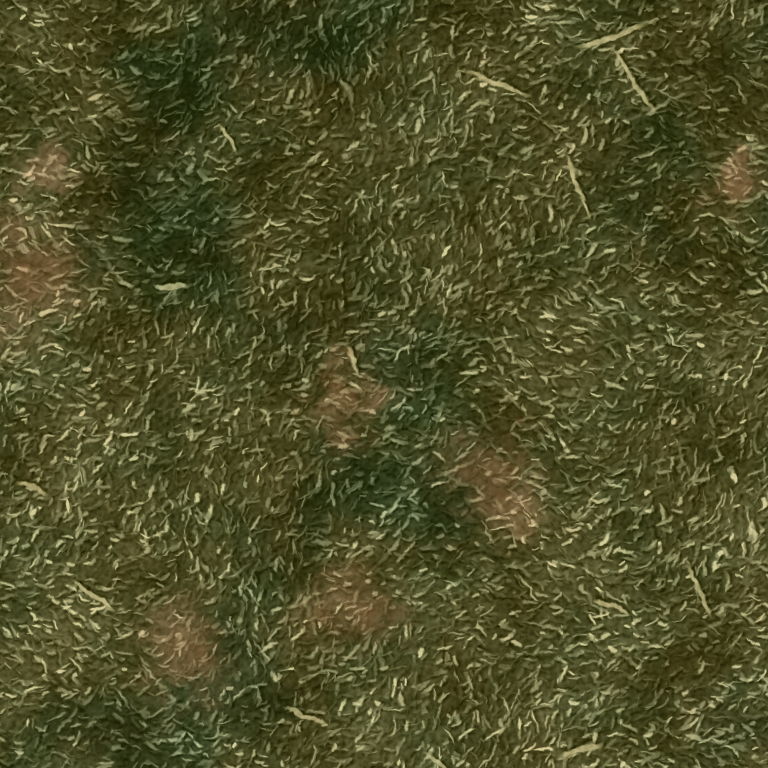
This texture is drawn by a WebGL 1 fragment shader. Its source:

```glsl
precision highp float;
// Dry, matted grass: six jittered grids of short ragged blades with soft shadows
// over dark mottled turf, plus bare earth patches and a few long straw stalks.
// Everything is built as one tone, then tinted by slow layered sine fields.
uniform vec2 u_resolution;

vec2 hash2(vec2 p) {
  vec3 q = fract(p.xyx * vec3(0.1031, 0.1030, 0.0973));
  q += dot(q, q.yzx + 33.33);
  return fract((q.xx + q.yz) * q.zy);
}

// Layered sines, roughly -1 to 1
float waves(vec2 p) {
  float sum = 0.0, amplitude = 0.5;
  for (int i = 0; i < 4; i++) {
    sum += amplitude * sin(p.x + 1.4 * sin(p.y));
    p = mat2(1.5, 1.2, -1.2, 1.5) * p + 2.7;
    amplitude *= 0.6;
  }
  return sum;
}

// Cellular noise: distance to the nearest jittered point
float cellular(vec2 p) {
  vec2 cell = floor(p);
  float nearest = 1.0;
  for (int y = -1; y <= 1; y++)
    for (int x = -1; x <= 1; x++) {
      vec2 id = cell + vec2(x, y);
      nearest = min(nearest, length(p - id - hash2(id + 71.0)));
    }
  return nearest;
}

// Tapered curved stroke: x is the lit body, y the wider shadow beside it
vec2 blade(vec2 d, float angle, float halfLength, float halfWidth, float bend) {
  vec2 along = vec2(cos(angle), sin(angle));
  vec2 q = vec2(dot(d, along), dot(d, vec2(-along.y, along.x)));
  float t = q.x / halfLength;
  q.y += bend * halfLength * (t * t - 0.4);
  float width = halfWidth * sqrt(max(1.0 - t * t, 0.0));
  float soft = max(0.0017, 0.7 / u_resolution.y);
  float ends = 1.0 - smoothstep(0.55, 1.0, abs(t));
  float body = 1.0 - smoothstep(-soft, soft, abs(q.y) - width);
  float shadow = 1.0 - smoothstep(0.0, 0.004, abs(q.y + 0.002) - width);
  return vec2(body, shadow) * ends;
}

// Paint one layer of blades over the tone
float bladeLayer(float tone, vec2 p, float count, float seed, float flow) {
  vec2 g = p * count + seed * 3.7;
  vec2 cell = floor(g);
  for (int y = -1; y <= 1; y++)
    for (int x = -1; x <= 1; x++) {
      vec2 id = cell + vec2(x, y);
      vec2 place = hash2(id + seed * 17.0);
      vec2 shape = hash2(id + seed * 29.0 + 5.3);
      vec2 look = hash2(id + seed * 41.0 + 9.1);
      float angle = flow + (shape.x - 0.5) * 1.9;
      vec2 mark = blade((g - id - place) / count, angle,
        mix(0.3, 0.9, shape.y * shape.y) / count, mix(0.0009, 0.0027, look.y),
        0.4 * (place.x - 0.5));
      tone *= 1.0 - 0.19 * mark.y;
      tone = mix(tone, 0.23 + 0.55 * pow(look.x, 2.2), mix(0.6, 0.95, place.y) * mark.x);
    }
  return tone;
}

void main() {
  vec2 p = gl_FragCoord.xy / u_resolution.y;
  float patches = waves(p * 8.0 + 1.7);
  float clumps = waves(p * 27.0 + 6.0);
  float flow = 0.5 + 1.1 * waves(p * 8.0 + 11.0);

  // Dark turf with fine mottling, then ragged blades
  vec2 ragged = p + 0.0022 * vec2(waves(p * 130.0), waves(p * 130.0 + 31.0));
  float tone = 0.2 + 0.09 * cellular(p * 110.0);
  for (int i = 0; i < 6; i++) {
    float layer = float(i);
    tone = bladeLayer(tone, ragged, 34.0 + 5.0 * layer, layer + 1.0, flow);
  }
  tone += 0.025 + 0.06 * (cellular(p * 140.0 + 40.0) - 0.45);
  tone *= 1.05 + 0.2 * patches + 0.2 * clumps + 0.16 * (0.5 - p.y);

  // Bare earth showing through, with broken edges
  float earth = 0.0;
  for (int i = 0; i < 7; i++) {
    vec2 h = hash2(vec2(float(i) * 7.3 + 2.0, 13.0));
    vec2 d = p - hash2(vec2(float(i) * 5.1, 37.0));
    float edge = length(d * vec2(1.0, mix(0.6, 1.3, h.y)));
    edge += 0.025 * waves(p * 42.0) + 0.012 * waves(p * 120.0 + 3.0);
    float radius = mix(0.03, 0.075, h.x);
    earth = max(earth, 1.0 - smoothstep(0.0, radius * 1.4, edge));
  }
  tone = mix(tone, 0.2 + 0.78 * tone, earth);

  // Scattered pale stalks, mostly short
  float straw = 0.0;
  for (int i = 0; i < 14; i++) {
    vec2 h = hash2(vec2(float(i) * 3.7 + 8.0, 53.0));
    vec2 center = hash2(vec2(float(i) * 6.1 + 1.0, 91.0));
    vec2 mark = blade(ragged - center, 2.5 + (h.x - 0.5) * 2.0,
      mix(0.025, 0.11, h.y * h.y * h.y), mix(0.0024, 0.0038, h.x), 0.2 * (h.y - 0.5));
    tone *= 1.0 - 0.3 * mark.y;
    tone = mix(tone, 0.72 + 0.2 * (cellular(p * 90.0) - 0.5), 0.9 * mark.x);
    straw = max(straw, mark.x);
  }

  // Olive ramp, cooler in shaded turf and warmer on earth and straw
  tone = clamp(tone, 0.14, 0.8);
  vec3 color = vec3(tone, tone, tone * 0.93 - 0.13);
  float cool = smoothstep(0.1, 0.9, -patches) * (1.0 - earth);
  color += cool * vec3(-0.03, 0.0, 0.02);
  color += earth * vec3(0.05, -0.03, -0.01);
  color += vec3(0.03, 0.0, -0.02) * max(straw, smoothstep(0.5, 0.8, tone));
  color += 0.014 * waves(p * 23.0 + 5.0) * vec3(1.0, -0.3, -0.4);
  gl_FragColor = vec4(max(color, vec3(0.02)), 1.0);
}
```
